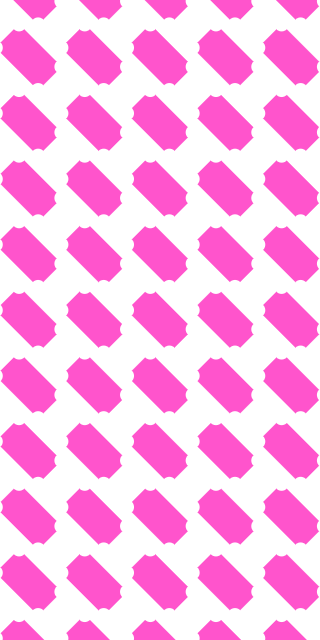
Write a Shadertoy shader that draws this pattern.

```glsl
// Grid of pink tickets with scooped corners, tilted 45 degrees on white.

// Signed distance to a rectangle with a circular bite at each corner.
float ticketDistance(vec2 p, vec2 halfSize, float biteRadius) {
    vec2 q = abs(p) - halfSize;
    float box = length(max(q, 0.0)) + min(max(q.x, q.y), 0.0);
    return max(box, biteRadius - length(q));
}

void mainImage(out vec4 fragColor, in vec2 fragCoord) {
    // One unit is one repeat; y runs down from the top edge
    float pixel = 4.876 / iResolution.x;
    vec2 p = vec2(fragCoord.x, iResolution.y - fragCoord.y) * pixel;

    // Cell coordinates centred on each ticket
    vec2 cell = fract(p - vec2(0.4356, 0.872) + 0.5) - 0.5;

    // Long axis points down to the right
    vec2 along = vec2(cell.x + cell.y, cell.x - cell.y) * sqrt(0.5);

    float d = ticketDistance(along, vec2(0.46, 0.255), 0.112);
    float coverage = clamp(0.5 - d / pixel, 0.0, 1.0);
    fragColor = vec4(mix(vec3(1.0), vec3(1.0, 0.33, 0.80), coverage), 1.0);
}
```
